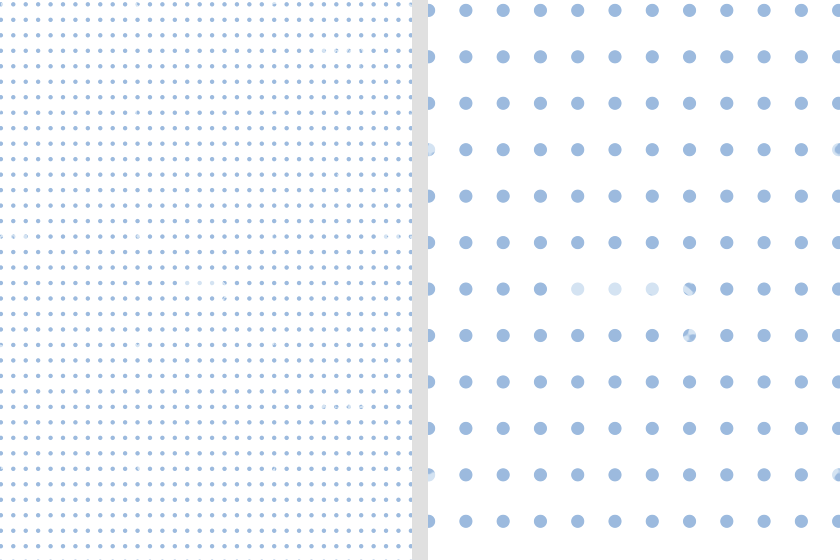
Left, the full canvas; right, a detail of the centre.
This pattern is drawn by a WebGL 2 fragment shader. Its source:

```glsl
#version 300 es
precision highp float;

uniform vec2 u_resolution;
out vec4 fragColor;

vec2 latticeGradient(vec2 cell) {
    float angle = 6.2832 * fract(sin(dot(cell, vec2(127.1, 311.7))) * 4375.85);
    return vec2(cos(angle), sin(angle));
}

float gradientNoise(vec2 p) {
    vec2 cell = floor(p), f = fract(p);
    vec2 blend = f * f * (3.0 - 2.0 * f);
    float a = dot(latticeGradient(cell), f);
    float b = dot(latticeGradient(cell + vec2(1, 0)), f - vec2(1, 0));
    float c = dot(latticeGradient(cell + vec2(0, 1)), f - vec2(0, 1));
    float d = dot(latticeGradient(cell + vec2(1, 1)), f - vec2(1, 1));
    return mix(mix(a, b, blend.x), mix(c, d, blend.x), blend.y);
}

// Worn runs of dots: first column, last column, row from the top, strength
const vec4 wornRuns[8] = vec4[8](
    vec4(26, 29, 3, 0.72), vec4(29, 29, 4, 0.45),
    vec4(27, 27, 11, 0.35), vec4(0, 2, 15, 0.7),
    vec4(31, 32, 15, 0.85), vec4(15, 17, 18, 1.0),
    vec4(18, 18, 19, 0.45), vec4(26, 29, 26, 0.58));

float wearStrength(vec2 id) {
    // Regular wear on every eleventh column, two rows in fifteen
    float row = mod(id.y, 15.0);
    bool regular = mod(id.x, 11.0) < 0.5 && (row < 0.5 || abs(row - 7.0) < 0.5);
    float wear = regular ? 0.55 : 0.0;
    for (int i = 0; i < 8; i++) {
        vec4 run = wornRuns[i];
        if (id.x >= run.x && id.x <= run.y && id.y == run.z) wear = max(wear, run.w);
    }
    // The dot closing the central run is worn on one side only
    return id == vec2(18, 18) ? 0.6 : wear;
}

void main() {
    vec2 uv = gl_FragCoord.xy / u_resolution;
    uv.y = 1.0 - uv.y;

    // Dot grid, numbered from the upper left
    vec2 gridPos = uv * vec2(33.16, 36.17) - vec2(0.07, 0.28);
    vec2 id = floor(gridPos + 0.5);
    vec2 pitch = vec2(1.0, 1.3617 * u_resolution.y / u_resolution.x) / vec2(33.16, 49.253);
    vec2 local = (gridPos - id) * pitch;

    // Round dot with a soft edge one pixel wide
    float pixel = 1.0 / u_resolution.x;
    float dotMask = 1.0 - smoothstep(-0.6 * pixel, 0.6 * pixel, length(local) - 0.0053);

    // Patchy fading inside the worn dots
    float wear = wearStrength(id);
    float grain = gradientNoise(local * 150.0 + id * 7.37);
    float faded = wear > 0.0 ? smoothstep(-0.1, 0.15, grain + wear - 0.55) : 0.0;

    vec3 paper = vec3(1.0);
    vec3 blue = vec3(0.61, 0.73, 0.87);
    vec3 paleBlue = vec3(0.83, 0.89, 0.95);
    fragColor = vec4(mix(paper, mix(blue, paleBlue, faded), dotMask), 1.0);
}
```
